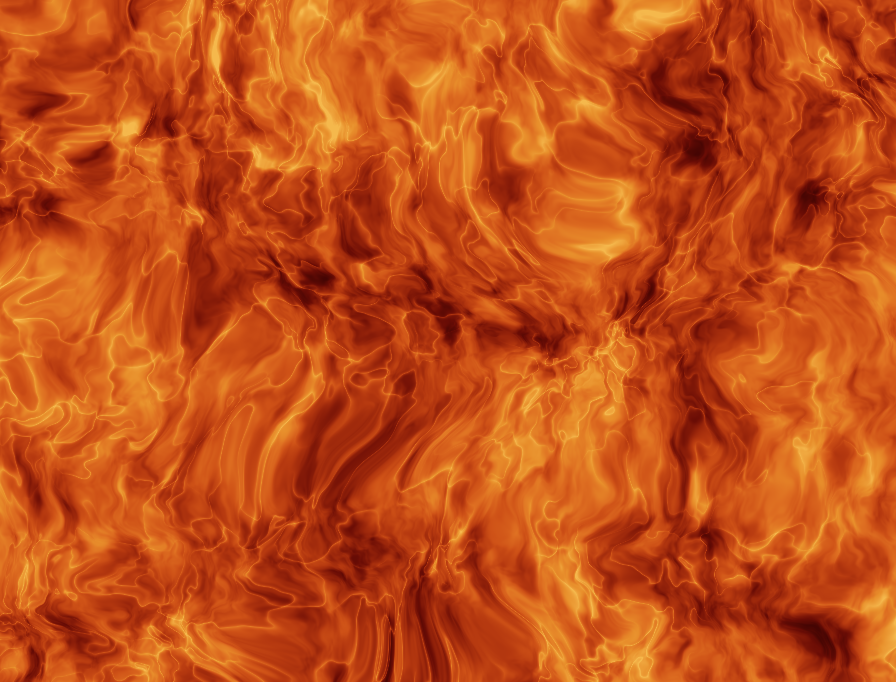
Write a Shadertoy shader that draws this texture.

```glsl
// A wall of turbulent fire: hot and dark clouds, fine upright wisps
// and short curling flame edges, all bent by a shared domain warp.
// The summed heat has about unit spread and is read through a colour ramp.

float hash(vec2 cell) {
    vec3 h = fract(vec3(cell.xyx) * 0.1031);
    h += dot(h, h.yzx + 33.33);
    return fract((h.x + h.y) * h.z);
}

float valueNoise(vec2 p) {
    vec2 cell = floor(p);
    vec2 f = fract(p);
    f = f * f * f * (f * (f * 6.0 - 15.0) + 10.0);
    float low = mix(hash(cell), hash(cell + vec2(1, 0)), f.x);
    float high = mix(hash(cell + vec2(0, 1)), hash(cell + vec2(1, 1)), f.x);
    return mix(low, high, f.y);
}

// Fractal noise with zero mean and a spread of about one
float fbm(vec2 p, int octaves) {
    float sum = 0.0;
    float amplitude = 4.0;
    for (int i = 0; i < octaves; i++) {
        sum += amplitude * (valueNoise(p) - 0.5);
        p = mat2(1.6, 1.2, -1.2, 1.6) * p + 19.7;
        amplitude *= 0.5;
    }
    return sum;
}

vec2 swirl(vec2 p, int octaves) {
    return vec2(fbm(p + 3.1, octaves), fbm(p + 47.3, octaves));
}

// Glowing sheet borders: crisp on one side, fading on the other,
// broken into short strands by a mask
float flameEdges(vec2 p, vec2 maskPoint) {
    float glow = 0.0;
    float scale = 9.0;
    for (int i = 0; i < 4; i++) {
        float seed = float(i) * 17.3 + 5.0;
        float level = fbm(p * vec2(scale, scale * 0.7) + seed, 2);
        float edge = exp(level > 0.0 ? -4.5 * level : 10.0 * level);
        float mask = smoothstep(-0.6, 1.3, fbm(maskPoint * 8.0 + seed * 2.0, 3));
        glow += edge * mask;
        scale *= 1.55;
    }
    return glow;
}

float rampStep(float heat, float from, float to) {
    return clamp((heat - from) / (to - from), 0.0, 1.0);
}

vec3 fireColour(float heat) {
    vec3 colour = vec3(0.27, 0.02, 0.01);
    colour = mix(colour, vec3(0.42, 0.05, 0.02), rampStep(heat, -2.8, -1.88));
    colour = mix(colour, vec3(0.59, 0.14, 0.04), rampStep(heat, -1.88, -1.13));
    colour = mix(colour, vec3(0.71, 0.22, 0.06), rampStep(heat, -1.13, -0.44));
    colour = mix(colour, vec3(0.81, 0.32, 0.09), rampStep(heat, -0.44, 0.31));
    colour = mix(colour, vec3(0.87, 0.43, 0.13), rampStep(heat, 0.31, 1.08));
    colour = mix(colour, vec3(0.91, 0.56, 0.17), rampStep(heat, 1.08, 1.88));
    return mix(colour, vec3(0.96, 0.72, 0.30), rampStep(heat, 1.88, 3.2));
}

void mainImage(out vec4 fragColor, in vec2 fragCoord) {
    vec2 p = fragCoord / iResolution.y + 2.0;

    // Gentle rolling motion, then small tight curls
    vec2 rolled = p + 0.03 * swirl(p * 4.0, 2);
    vec2 curled = rolled + 0.009 * swirl(rolled * 17.0, 3);

    float clouds = fbm(rolled * vec2(6.0, 4.8) + 8.0, 5);
    float wisps = fbm(curled * vec2(36.0, 17.0) + 61.0, 4);
    float edges = flameEdges(curled, rolled) - 0.12;

    float heat = 0.66 * clouds + 0.55 * wisps + 1.5 * edges + 0.08;
    fragColor = vec4(fireColour(heat), 1.0);
}
```
